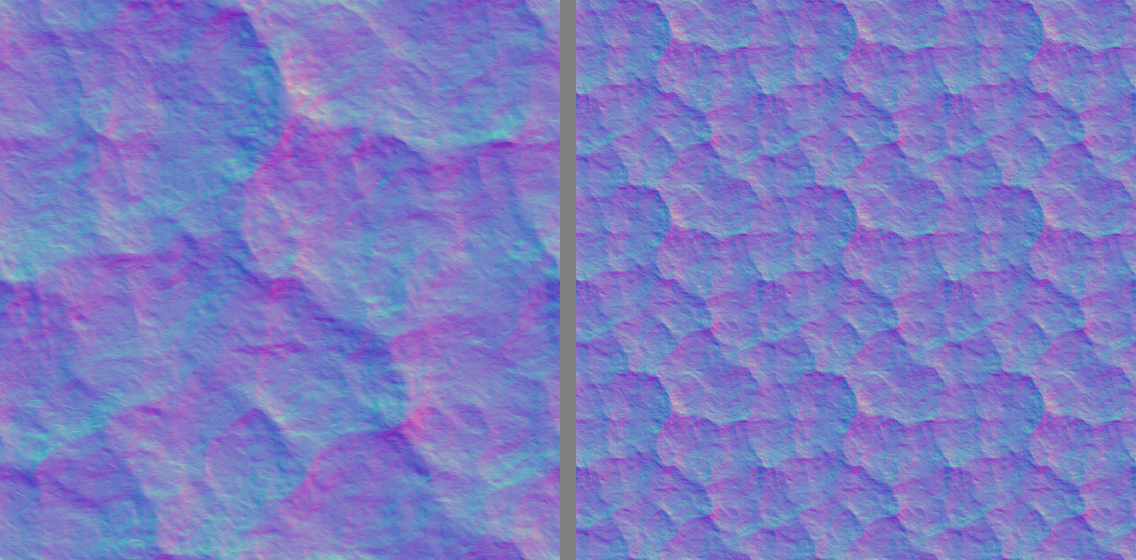
Left, the tile; right, the same tile 3 across and 3 down.
This texture map is drawn by a three.js fragment shader. Its source:

```glsl
// Tiling tangent-space normal map of weathered rock: rounded hollows with
// ragged, softened rims under crisp grain. A wrapped height field (blended
// cellular pits plus folded gradient noise, warped) is turned into slopes.

#define FLAT_COLOR vec3(0.487, 0.486, 0.774)
#define PIT_CELLS vec2(4.0, 4.0)
#define PIT_SLOPE 0.096
#define PIT_GAIN 0.5
#define RIM_SHARPNESS 24.0
#define WRINKLE_CELLS vec2(13.0, 18.0)
#define WRINKLE_SLOPE 0.046
#define WRINKLE_GAIN 0.94
#define WARP 0.31
#define LEAN 0.06
#define STEP 0.001

varying vec2 vUv;

vec2 hash2(vec2 p) {
  vec3 q = fract(vec3(p.xyx) * vec3(0.1031, 0.1030, 0.0973));
  q += dot(q, q.yzx + 33.33);
  return fract((q.xx + q.yz) * q.zy);
}

// Random gradient at a wrapped lattice corner, projected on the offset
float corner(vec2 cell, vec2 offset, vec2 period, float seed) {
  vec2 g = hash2(mod(cell, period) + seed) * 2.0 - 1.0;
  return dot(g, offset);
}

// Gradient noise that repeats after a whole number of cells
float gradientNoise(vec2 p, vec2 period, float seed) {
  vec2 i = floor(p);
  vec2 f = p - i;
  vec2 u = f * f * f * (f * (f * 6.0 - 15.0) + 10.0);
  vec2 e = vec2(1.0, 0.0);
  float low = mix(corner(i, f, period, seed),
                  corner(i + e.xy, f - e.xy, period, seed), u.x);
  float high = mix(corner(i + e.yx, f - e.yx, period, seed),
                   corner(i + e.xx, f - e.xx, period, seed), u.x);
  return mix(low, high, u.y);
}

// Smooth minimum of squared distances to scattered points: bowls, soft rims
float pits(vec2 p, vec2 period, float seed) {
  vec2 i = floor(p);
  vec2 f = p - i;
  float sum = 0.0;
  for (int y = -1; y <= 1; y++) {
    for (int x = -1; x <= 1; x++) {
      vec2 cell = vec2(float(x), float(y));
      vec2 center = 0.14 + 0.72 * hash2(mod(i + cell, period) + seed);
      vec2 d = cell + center - f;
      sum += exp(-RIM_SHARPNESS * dot(d, d));
    }
  }
  return -log(sum) / RIM_SHARPNESS;
}

// Periodic displacement that makes the rims ragged
vec2 warp(vec2 p) {
  vec2 offset = vec2(0.0);
  float cells = 4.0;
  for (int k = 0; k < 5; k++) {
    vec2 period = vec2(cells);
    offset += vec2(gradientNoise(p * cells, period, 17.0),
                   gradientNoise(p * cells, period, 59.0)) / cells;
    cells *= 2.0;
  }
  return p + WARP * offset;
}

float height(vec2 uv) {
  vec2 p = warp(uv);
  float h = 0.0;

  // Large hollows and their smaller companions
  vec2 cells = PIT_CELLS;
  float slope = PIT_SLOPE;
  for (int k = 0; k < 2; k++) {
    h += slope * pits(p * cells, cells, 7.0 + 31.0 * float(k)) / cells.y;
    cells *= 2.0;
    slope *= PIT_GAIN;
  }

  // Lumps down to fine grain: folded noise, only lightly warped
  p = mix(uv, p, 0.35);
  cells = WRINKLE_CELLS;
  slope = WRINKLE_SLOPE;
  for (int k = 0; k < 4; k++) {
    float n = gradientNoise(p * cells, cells, 101.0 + 43.0 * float(k));
    h -= slope * (sqrt(n * n + 0.005) - 0.4 * n) / cells.y;
    cells *= 2.0;
    slope *= WRINKLE_GAIN;
  }
  return h;
}

void main() {
  // Slopes by finite differences, slightly sheared toward one diagonal
  float h = height(vUv);
  vec2 slope = vec2(height(vUv + vec2(STEP, 0.0)) - h,
                    height(vUv + vec2(0.0, STEP)) - h) / STEP;
  slope.x -= LEAN * slope.y;

  // Encode the normal; blue falls slightly on steep faces
  vec3 color = FLAT_COLOR - vec3(slope, 0.4 * dot(slope, slope));
  gl_FragColor = vec4(clamp(color, 0.0, 1.0), 1.0);
}
```
